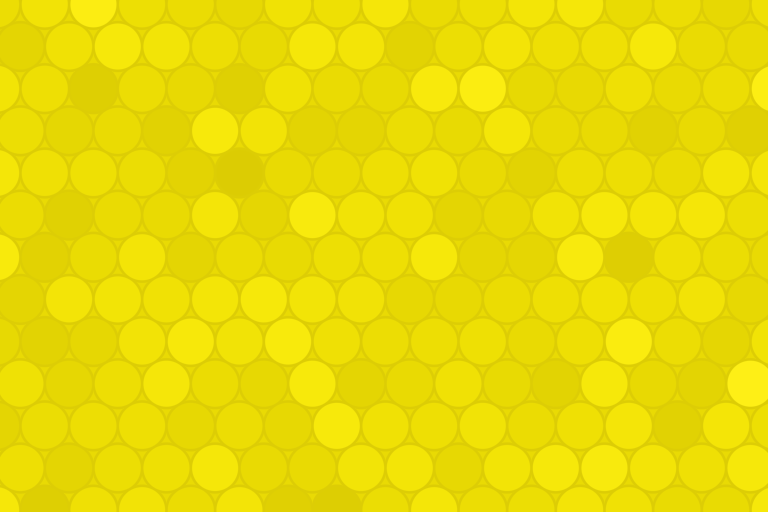
Write a Shadertoy shader that draws this pattern.

```glsl
float hash(vec2 p) {
    return fract(sin(dot(p, vec2(127.1, 311.7))) * 43758.5453);
}

// Cell of the closest disc; odd rows have half-integer ids
vec2 nearestDisc(vec2 p, vec2 cell) {
    vec2 even = round(p / cell);
    vec2 odd = floor(p / cell) + 0.5;
    return length(p - even * cell) < length(p - odd * cell) ? even : odd;
}

// Most discs are mid yellow, a few are dark or bright
vec3 discColor(vec2 id) {
    float tone = 0.5 * (hash(id) + hash(id + 37.5));
    vec3 color = mix(vec3(0.86, 0.80, 0.0), vec3(1.0, 0.945, 0.0), tone);
    color.b = 0.01 + 0.09 * pow(tone, 4.0);
    return color;
}

void mainImage(out vec4 fragColor, in vec2 fragCoord) {
    // One unit is the spacing between neighbouring discs
    float pixel = 15.78 / iResolution.x;
    vec2 p = fragCoord * pixel - vec2(0.92, 0.038);

    vec2 cell = vec2(1.0, sqrt(3.0));
    vec2 id = nearestDisc(p, cell);
    float dist = length(p - id * cell);

    // Outlines overlap where discs touch and leave small triangular gaps
    vec3 outline = vec3(0.865, 0.805, 0.02);
    vec3 gap = vec3(0.915, 0.855, 0.015);
    float soft = max(0.75 * pixel, 0.008);

    vec3 color = mix(outline, gap, smoothstep(-soft, soft, dist - 0.527));
    color = mix(discColor(id), color, smoothstep(-soft, soft, dist - 0.473));
    fragColor = vec4(color, 1.0);
}
```
